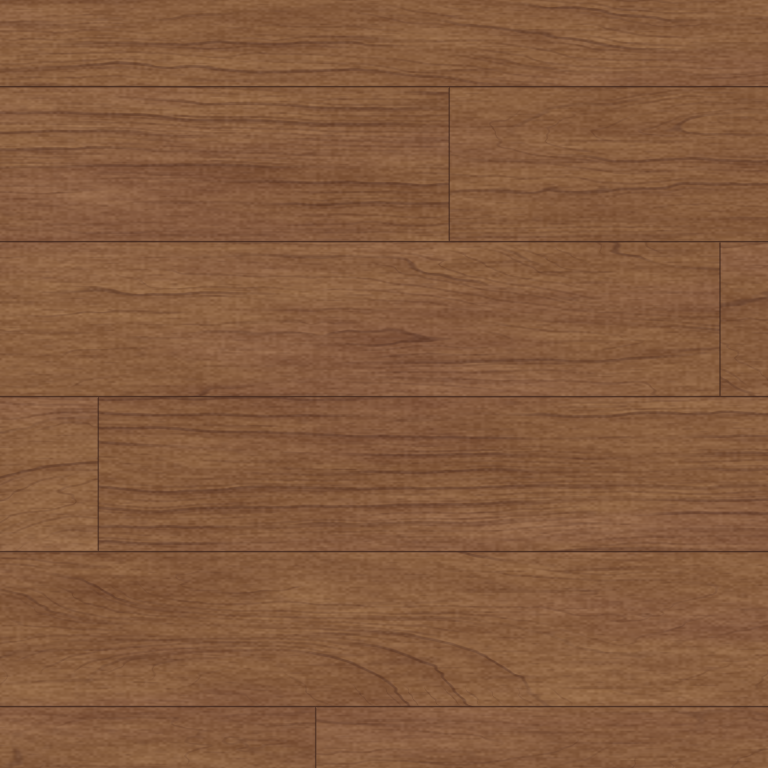
This texture is drawn by a three.js fragment shader. Its source:

```glsl
// Brown wooden floor: long horizontal planks in six rows with staggered joints.
// Growth rings are hairline contours of a stretched noise field, seeded per
// plank; fine fibres, pores and broad tone shifts are layered over them.
varying vec2 vUv;

float hash(vec2 p) {
  return fract(sin(dot(p, vec2(127.1, 311.7))) * 43758.5453);
}

float noise(vec2 p) {
  vec2 i = floor(p), f = fract(p);
  f = f * f * (3.0 - 2.0 * f);
  return mix(mix(hash(i), hash(i + vec2(1.0, 0.0)), f.x),
             mix(hash(i + vec2(0.0, 1.0)), hash(i + 1.0), f.x), f.y);
}

float fbm(vec2 p) {
  float sum = 0.0, amp = 0.5;
  for (int i = 0; i < 4; i++) {
    sum += amp * noise(p);
    p = p * 2.03 + 17.3;
    amp *= 0.5;
  }
  return sum;
}

// Position of the butt joint in each row; 2.0 lies off the canvas
float jointAt(float row) {
  if (row < -0.5) return 0.411;
  if (row < 0.5) return 2.0;
  if (row < 1.5) return 0.128;
  if (row < 2.5) return 0.9375;
  if (row < 3.5) return 0.585;
  return 2.0;
}

// Ring count at a point: a tilted plane warped so contours arch and close
float ringPhase(vec2 p, vec2 seed, float straight) {
  float warp = noise(p * vec2(2.0, 2.2) + seed);
  float wobble = fbm(p * vec2(7.0, 5.0) + seed.yx);
  return p.y * mix(2.5, 9.0, straight) + warp * mix(4.5, 1.2, straight) + wobble * 0.7;
}

// Thin line at whole phases, of even width across the plank
float ringLine(float phase, float slope, float width) {
  float d = 0.5 - abs(fract(phase) - 0.5);
  return 1.0 - smoothstep(0.1, 1.0, d / (max(slope, 3.0) * width));
}

void main() {
  // Plank layout
  float y = (vUv.y - 0.080) / 0.2018;
  float row = floor(y);
  float v = y - row;
  float joint = jointAt(row);
  float plank = row + 7.0 * step(joint, vUv.x);
  vec2 seed = vec2(hash(vec2(plank, 3.7)), hash(vec2(plank, 9.1))) * 40.0;

  // Straight-grained planks: the long ones of rows 1 and 3, partly the top row
  float straight = abs(plank - 8.0) < 0.5 || abs(plank - 3.0) < 0.5 ? 1.0 : 0.0;
  straight = max(straight, 0.6 * step(3.5, row));

  // Growth rings: a crisp line with a soft shade leading up to it
  vec2 p = vec2(vUv.x, v);
  float phase = ringPhase(p, seed, straight);
  float slope = abs(ringPhase(p + vec2(0.0, 0.01), seed, straight) - phase) / 0.01;
  float fade = smoothstep(0.3, 0.7, noise(p * vec2(5.0, 6.0) + seed + 11.0));
  float line = ringLine(phase, slope, 0.015) * mix(0.15, 1.0, fade);
  float shade = smoothstep(0.4, 1.0, fract(phase)) * (1.0 - smoothstep(0.95, 1.0, fract(phase)));
  float fineLine = ringLine(phase * 3.0 + 0.4, slope * 3.0, 0.012);
  fineLine *= smoothstep(0.3, 0.75, noise(p * vec2(7.0, 9.0) + seed + 41.0));

  // Fibres at three scales; pores are short dark dashes
  vec2 q = vec2(vUv.x, vUv.y + 0.010 * noise(p * vec2(4.0, 2.0) + seed)) + seed;
  float bands = fbm(q * vec2(4.0, 50.0));
  float fibres = noise(q * vec2(16.0, 170.0)) * 0.5 + noise(q * vec2(42.0, 330.0)) * 0.5;
  float pores = smoothstep(0.66, 0.95, noise(q * vec2(48.0, 260.0) + 5.0));
  float streaks = smoothstep(0.70, 0.92, noise(q * vec2(9.0, 150.0) + 13.0));
  float mottle = fbm(p * vec2(3.5, 2.5) + seed + 23.0);

  // Wood colour
  float tone = 0.66 + 0.60 * (bands - 0.47) + 0.65 * (fibres - 0.5) + 0.75 * (mottle - 0.47);
  tone += 0.10 * (hash(vec2(plank, 5.3)) - 0.5);
  vec3 wood = mix(vec3(0.465, 0.302, 0.195), vec3(0.593, 0.426, 0.287), clamp(tone, -0.3, 1.3));
  wood += vec3(0.002, -0.001, 0.014) * smoothstep(0.4, 0.7, fbm(p * vec2(2.0, 3.0) + seed + 31.0));
  wood = mix(wood, vec3(0.420, 0.262, 0.180), 0.26 * shade * mix(0.3, 1.0, fade));
  wood = mix(wood, vec3(0.325, 0.195, 0.145), 0.48 * line);
  wood = mix(wood, vec3(0.370, 0.228, 0.160), 0.26 * fineLine + 0.20 * pores + 0.22 * streaks);
  wood += 0.065 * (noise(vUv * vec2(210.0, 340.0)) - 0.5);

  // Thin dark seams between rows and fainter ones at the joints
  float seamDist = min(v, 1.0 - v) * 0.2018;
  float seam = 0.75 * (1.0 - smoothstep(0.0002, 0.0018, seamDist));
  seam = max(seam, 0.60 * (1.0 - smoothstep(0.0002, 0.0018, abs(vUv.x - joint))));
  wood = mix(wood, vec3(0.235, 0.140, 0.105), seam);

  gl_FragColor = vec4(wood, 1.0);
}
```
